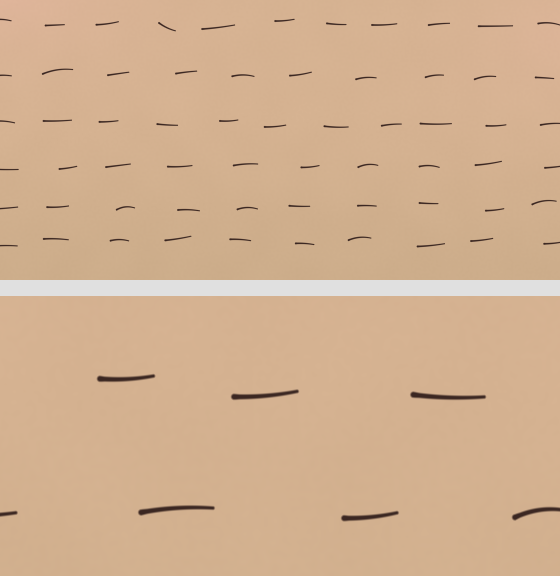
Top, the full canvas; bottom, a detail of the centre.
Give the GLSL for this pattern, as a Shadertoy shader.

```glsl
// Six uneven rows of short hand-inked dashes on warm tan paper.
#define ROWS 6
#define WIDE_PITCH 0.2175
#define TIGHT_PITCH 0.197
#define JITTER vec2(0.028, 0.015)
#define HALF_LENGTH 0.040
#define PEN_RADIUS 0.0027
#define STRAY_DASH vec2(3.0, 0.0)
#define INK vec3(0.20, 0.125, 0.11)
#define PAPER vec3(0.830, 0.696, 0.563)
#define PAPER_LOW vec3(0.798, 0.676, 0.540)
#define BLUSH vec3(0.880, 0.710, 0.610)

vec2 hash2(vec2 p) {
    vec3 q = fract(vec3(p.xyx) * vec3(0.1031, 0.1030, 0.0973));
    q += dot(q, q.yzx + 33.33);
    return fract((q.xx + q.yz) * q.zy);
}

float cornerSlope(vec2 cell, vec2 offset, vec2 f) {
    float angle = 6.2832 * hash2(cell + offset).x;
    return dot(vec2(cos(angle), sin(angle)), f - offset);
}

float gradientNoise(vec2 p) {
    vec2 cell = floor(p), f = fract(p);
    vec2 u = f * f * f * (f * (f * 6.0 - 15.0) + 10.0);
    vec2 e = vec2(0.0, 1.0);
    return mix(mix(cornerSlope(cell, e.xx, f), cornerSlope(cell, e.yx, f), u.x),
               mix(cornerSlope(cell, e.xy, f), cornerSlope(cell, e.yy, f), u.x), u.y);
}

// Distance to a bowed stroke, slightly heavy at its left end and thin at its right.
float strokeDistance(vec2 p, float halfLength, float tilt, float bow) {
    float c = cos(tilt), s = sin(tilt);
    p = vec2(c * p.x + s * p.y, c * p.y - s * p.x);
    float t = clamp(p.x / halfLength, -1.0, 1.0);
    float radius = PEN_RADIUS * (0.9 - 0.2 * t + 0.15 * smoothstep(-0.8, -1.0, t));
    return length(p - vec2(t * halfLength, bow * (1.0 - t * t))) - radius;
}

float dashDistance(vec2 p, vec2 id, float pitch, float rowHeight) {
    vec2 shift = hash2(id + 17.0) * 2.0 - 1.0;
    vec2 shape = hash2(id + 41.0);
    vec2 size = hash2(id + 73.0);
    // The first column stays near the left edge.
    shift.x *= id.x < 0.5 ? 0.2 : 1.0;
    vec2 center = vec2(id.x * pitch + 0.004, rowHeight) + shift * JITTER;
    float halfLength = HALF_LENGTH * (0.75 + 0.4 * size.x + 0.5 * pow(size.x, 8.0));
    float tilt = mix(-0.07, 0.16, shape.x);
    float bow = mix(-0.002, 0.007, shape.y * shape.y);
    if (id == STRAY_DASH) {
        center.y = rowHeight - 0.01;
        tilt = -0.45;
        bow = -0.003;
        halfLength = HALF_LENGTH * 0.8;
    }
    return strokeDistance(p - center, halfLength, tilt, bow);
}

float inkDistance(vec2 p) {
    float d = 1.0;
    for (int row = 0; row < ROWS; row++) {
        float r = float(row);
        // Rows crowd together towards the bottom.
        float rowHeight = 0.914 - 0.19 * r + 0.0068 * r * r;
        float pitch = (row == 0 || row == 2) ? TIGHT_PITCH : WIDE_PITCH;
        float nearest = floor(p.x / pitch + 0.5);
        for (int k = -1; k <= 1; k++) {
            float column = nearest + float(k);
            if (column >= 0.0)
                d = min(d, dashDistance(p, vec2(column, r), pitch, rowHeight));
        }
    }
    return d;
}

vec3 paperColor(vec2 p, float aspect) {
    vec3 color = mix(PAPER_LOW, PAPER, smoothstep(-0.1, 0.65, p.y));
    // Pink glow in the two upper corners.
    float left = exp(-2.6 * length((p - vec2(0.0, 1.02)) * vec2(0.8, 1.6)));
    float right = exp(-2.6 * length((p - vec2(aspect, 0.88)) * vec2(1.0, 1.3)));
    color = mix(color, BLUSH, clamp(left + 0.65 * right, 0.0, 1.0));
    // Soft mottling and fine grain.
    float mottle = gradientNoise(p * 7.0) + 0.7 * gradientNoise(p * 90.0);
    return color + 0.008 * mottle;
}

void mainImage(out vec4 fragColor, in vec2 fragCoord) {
    vec2 p = fragCoord / iResolution.y;
    // Ink bleeds a little into the paper, at least one pixel wide.
    float bleed = max(0.0016, 0.7 / iResolution.y);
    float ink = 1.0 - smoothstep(-bleed, bleed, inkDistance(p));
    vec3 color = mix(paperColor(p, iResolution.x / iResolution.y), INK, ink * 0.95);
    fragColor = vec4(color, 1.0);
}
```
